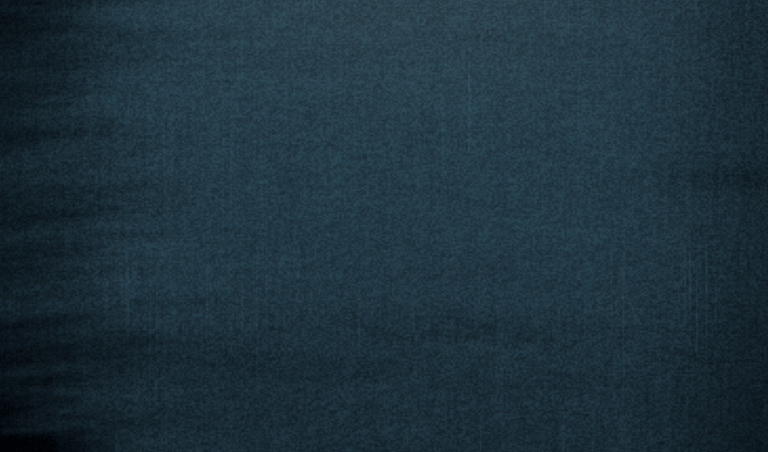
This texture is drawn by a Shadertoy shader. Its source:

```glsl
// Dark teal woven cloth with a worn, brushed vignette.
// Stretched value noise forms the threads and brush strokes, offset noise
// gives an embossed grain, and one tone value is mapped to the colour ramp.

const vec3 INK = vec3(0.018, 0.045, 0.065);
const vec3 TEAL = vec3(0.168, 0.280, 0.335);
const vec3 HAZE = vec3(0.024, 0.012, 0.006);

float hash(vec2 p) {
    vec3 q = fract(vec3(p.xyx) * 0.1031);
    q += dot(q, q.yzx + 33.33);
    return fract((q.x + q.y) * q.z);
}

float noise(vec2 p) {
    vec2 cell = floor(p);
    vec2 f = fract(p);
    f = f * f * (3.0 - 2.0 * f);
    float low = mix(hash(cell), hash(cell + vec2(1.0, 0.0)), f.x);
    float high = mix(hash(cell + vec2(0.0, 1.0)), hash(cell + vec2(1.0)), f.x);
    return mix(low, high, f.y);
}

// Layered noise, centred on zero
float fbm(vec2 p, int octaves) {
    float sum = 0.0;
    float weight = 0.5;
    for (int i = 0; i < octaves; i++) {
        sum += weight * (noise(p) - 0.5);
        p = p * 2.03 + vec2(17.3, 9.1);
        weight *= 0.55;
    }
    return sum;
}

// Height difference along the light, for an embossed look
float relief(vec2 p, vec2 frequency, vec2 lightStep) {
    return fbm((p + lightStep) * frequency, 3) - fbm((p - lightStep) * frequency, 3);
}

// Soft elliptical blot, 1 at its centre
float blot(vec2 p, vec2 centre, vec2 radius) {
    vec2 d = (p - centre) / radius;
    return exp(-dot(d, d));
}

// Broad light and shade, with edges torn by horizontal strokes
float shading(vec2 uv, float stroke) {
    vec2 torn = uv + vec2(stroke * 0.16, stroke * 0.05);
    float left = 1.0 - smoothstep(-0.04, 0.25, torn.x);
    float right = smoothstep(0.80, 1.05, torn.x);
    float bottom = 1.0 - smoothstep(-0.10, 0.62, torn.y);
    float tone = 0.77 + 0.10 * blot(uv, vec2(0.52, 1.02), vec2(0.36, 0.38));
    tone -= 0.48 * left + 0.34 * right + 0.26 * bottom;
    tone -= 0.22 * blot(torn, vec2(0.0, 0.98), vec2(0.13, 0.16));
    tone -= 0.20 * blot(torn, vec2(0.0, 0.03), vec2(0.12, 0.20));
    tone -= 0.14 * blot(torn, vec2(0.98, 0.61), vec2(0.16, 0.035));
    tone -= 0.09 * blot(torn, vec2(0.31, 0.18), vec2(0.16, 0.08));
    return tone;
}

// Upright threads: soft weave plus a few bright strands in short runs
float threads(vec2 p) {
    float weave = fbm(vec2(p.x * 150.0, p.y * 7.0), 2);
    float strand = smoothstep(0.76, 0.98, noise(vec2(p.x * 190.0, p.y * 3.0 + 40.0)));
    float run = smoothstep(0.40, 0.75, noise(p * vec2(9.0, 4.0) + 5.0));
    return 0.13 * weave + 0.13 * strand * run;
}

// Thin wandering creases, broken into pieces
float creases(vec2 p) {
    float height = noise(p * vec2(2.2, 8.0) + 21.0) + 0.12 * fbm(p * vec2(18.0, 30.0), 3);
    float line = 1.0 - smoothstep(0.0, 0.022, abs(height - 0.5));
    return line * smoothstep(0.52, 0.75, noise(p * vec2(6.0, 9.0) + 63.0));
}

void mainImage(out vec4 fragColor, in vec2 fragCoord) {
    vec2 uv = fragCoord / iResolution.xy;
    vec2 p = fragCoord / iResolution.y;

    // Brush strokes, slightly tilted and bowed
    vec2 brushed = vec2(p.x, p.y - 0.07 * p.x + 0.05 * p.x * p.x);
    float stroke = fbm(brushed * vec2(2.6, 19.0), 5);
    float edge = smoothstep(0.22, 0.5, abs(uv.x - 0.5));

    float tone = shading(uv, stroke);
    tone += stroke * mix(0.13, 0.30, edge);

    // Cloth: threads, cross weave, wrinkles and fine grain
    float cloth = threads(p) * mix(1.0, 1.45, edge);
    cloth += 0.10 * fbm(p * vec2(26.0, 170.0) + 11.0, 2);
    cloth += 0.17 * relief(p, vec2(62.0, 85.0), vec2(-0.0018, 0.0025));
    cloth += 0.30 * (noise(p * vec2(215.0, 240.0)) - 0.5);
    cloth += 0.12 * (noise(p * 300.0 + 71.0) - 0.5);
    cloth -= 0.09 * creases(p);
    tone += cloth * mix(0.55, 1.0, smoothstep(0.05, 0.6, tone));

    vec3 colour = mix(INK, TEAL, clamp(tone, -0.15, 1.2));
    colour += HAZE * blot(uv, vec2(0.55, 1.05), vec2(0.3, 0.25));
    fragColor = vec4(max(colour, 0.0), 1.0);
}
```
